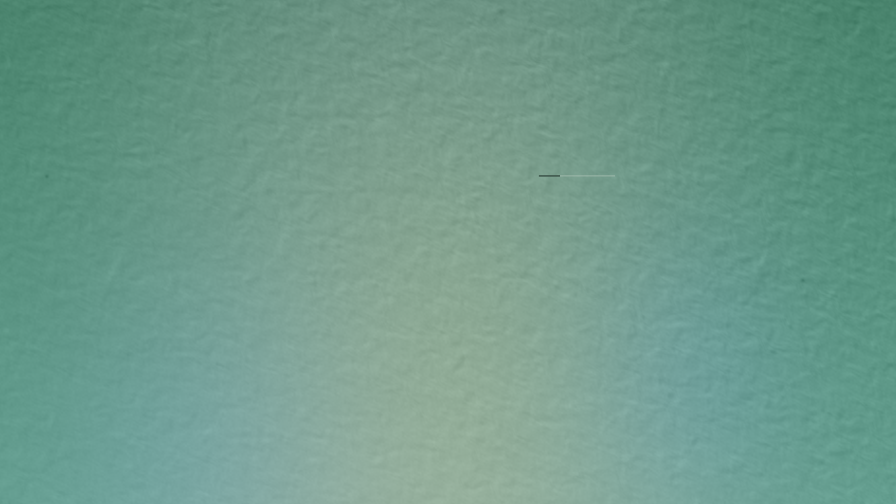
Reproduce this texture procedurally as a Shadertoy shader.

```glsl
float hash(vec2 cell) {
    vec3 q = fract(vec3(cell.xyx) * 0.1031);
    q += dot(q, q.yzx + 33.33);
    return fract((q.x + q.y) * q.z);
}

float valueNoise(vec2 p) {
    vec2 cell = floor(p), f = fract(p);
    vec2 u = f * f * f * (f * (f * 6.0 - 15.0) + 10.0);
    float low = mix(hash(cell), hash(cell + vec2(1, 0)), u.x);
    float high = mix(hash(cell + vec2(0, 1)), hash(cell + vec2(1, 1)), u.x);
    return mix(low, high, u.y);
}

float fbm(vec2 p, int octaves) {
    float sum = 0.0, amplitude = 0.5;
    for (int i = 0; i < octaves; i++) {
        sum += amplitude * valueNoise(p);
        p = mat2(1.6, 1.2, -1.2, 1.6) * p + 17.3;
        amplitude *= 0.5;
    }
    return sum;
}

// Plaster height: warped bumps, slightly stretched along a falling diagonal
float plasterHeight(vec2 p) {
    vec2 warp = vec2(valueNoise(p * 28.0), valueNoise(p * 28.0 + 40.0)) - 0.5;
    p += warp * 0.014;
    vec2 along = vec2(0.82 * p.x - 0.57 * p.y, 0.57 * p.x + 0.82 * p.y);
    return fbm(along * vec2(40.0, 62.0), 3);
}

// Relief shading from the slope towards the light
float relief(vec2 p, vec2 towardLight, float reach) {
    vec2 offset = normalize(towardLight) * reach;
    return plasterHeight(p - offset) - plasterHeight(p + offset);
}

float glow(vec2 p, vec2 centre, vec2 radius) {
    vec2 d = (p - centre) / radius;
    return exp(-dot(d, d));
}

// Soft wall colour: green sides, pale middle, bluish lower flanks
vec3 wallColor(vec2 uv) {
    vec3 side = mix(vec3(0.39, 0.62, 0.56), vec3(0.285, 0.515, 0.425), uv.y);
    vec3 middle = mix(vec3(0.57, 0.68, 0.62), vec3(0.42, 0.575, 0.515), uv.y * uv.y * 0.4 + uv.y * 0.6);
    float fromMiddle = abs(uv.x - 0.48) / 0.52;
    vec3 color = mix(middle, side, smoothstep(0.05, 1.05, fromMiddle));
    vec3 blueTint = vec3(-0.015, 0.0, 0.045);
    color += blueTint * glow(uv, vec2(0.23, 0.08), vec2(0.17, 0.42));
    color += blueTint * glow(uv, vec2(0.77, 0.25), vec2(0.13, 0.32));
    color += vec3(0.02, 0.01, -0.015) * glow(uv, vec2(0.5, 0.25), vec2(0.16, 0.5));
    return color;
}

// Coverage of a thin horizontal scratch
float scratch(vec2 p, vec2 start, float span, float halfWidth, float pixel) {
    vec2 d = abs(p - start - vec2(span * 0.5, 0.0)) - vec2(span * 0.5, halfWidth);
    return 1.0 - smoothstep(-0.5 * pixel, 0.5 * pixel, max(d.x, d.y));
}

void mainImage(out vec4 fragColor, in vec2 fragCoord) {
    vec2 uv = fragCoord / iResolution.xy;
    vec2 p = fragCoord / iResolution.y;
    float pixel = 1.0 / iResolution.y;

    vec3 color = wallColor(uv);

    // Raking light is strongest towards the upper right
    float strength = mix(0.055, 0.11, smoothstep(0.2, 1.6, uv.x + uv.y));
    color += strength * relief(p, vec2(-0.6, 0.8), 0.0045);
    color += 0.012 * (fbm(p * 9.0, 2) - 0.375);
    color += 0.012 * (valueNoise(p * 260.0) - 0.5);

    // Small dark specks
    float specks = glow(p, vec2(0.093, 0.65), vec2(0.004))
                 + glow(p, vec2(1.593, 0.444), vec2(0.004));
    color -= 0.07 * specks;

    // Scratch with a dark end and a pale tail
    float darkEnd = scratch(p, vec2(1.069, 0.651), 0.042, 0.0016, pixel);
    float paleTail = scratch(p, vec2(1.111, 0.651), 0.109, 0.0012, pixel);
    color = mix(color, vec3(0.22, 0.31, 0.27), 0.8 * darkEnd);
    color = mix(color, vec3(0.66, 0.75, 0.70), 0.6 * paleTail);

    fragColor = vec4(clamp(color, 0.0, 1.0), 1.0);
}
```
